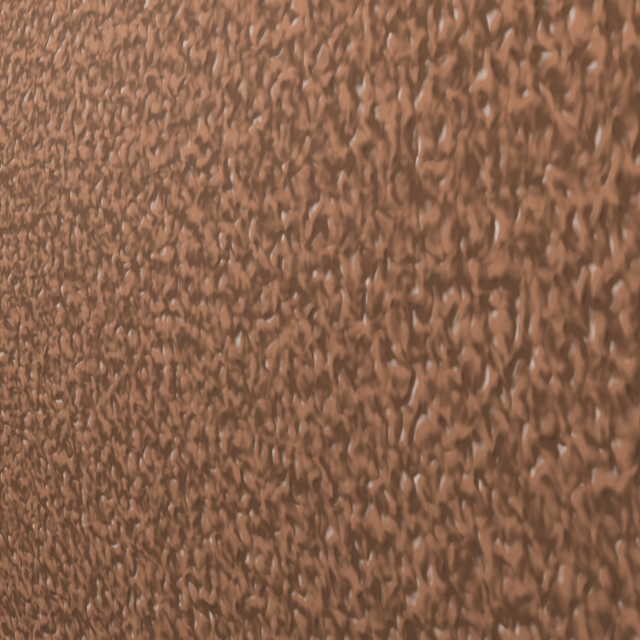
A WebGL 1 fragment shader for this texture:

```glsl
precision highp float;
uniform vec2 u_resolution;

// Colours
const vec3 CREASE = vec3(0.41, 0.285, 0.21);
const vec3 TAN = vec3(0.67, 0.47, 0.355);
const vec3 SHEEN = vec3(0.81, 0.74, 0.71);

// Grain size grows from left to right, as on a receding surface
const float GRAIN_LEFT = 0.0085;
const float GRAIN_RIGHT = 0.024;
const float STRETCH = 1.9;
const float WARP = 0.4;

// Relief and light
const float RELIEF = 0.36;
const vec2 LIGHT_STEP = vec2(0.18, -0.13);
const float SHEEN_START = 0.18;
const float SHEEN_FULL = 0.85;
const float SHADE = 0.2;
const vec2 GLOW_CENTRE = vec2(0.1, 0.97);
const float GLOW_SPREAD = 4.5;

vec2 gradientAt(vec2 cell) {
  vec3 q = fract(cell.xyx * vec3(0.1031, 0.1030, 0.0973));
  q += dot(q, q.yzx + 33.33);
  float angle = 6.28318 * fract((q.x + q.y) * q.z);
  return vec2(cos(angle), sin(angle));
}

float gradientNoise(vec2 p) {
  vec2 i = floor(p);
  vec2 f = p - i;
  vec2 w = f * f * f * (f * (f * 6.0 - 15.0) + 10.0);
  vec2 e = vec2(1.0, 0.0);
  float a = dot(gradientAt(i), f);
  float b = dot(gradientAt(i + e.xy), f - e.xy);
  float c = dot(gradientAt(i + e.yx), f - e.yx);
  float d = dot(gradientAt(i + e.xx), f - e.xx);
  return mix(mix(a, b, w.x), mix(c, d, w.x), w.y);
}

// Maps the canvas to grain cells of about unit size
vec2 grainSpace(vec2 uv) {
  float growth = GRAIN_RIGHT - GRAIN_LEFT;
  float size = GRAIN_LEFT + growth * uv.x;
  vec2 p = vec2(log(size) / growth, (uv.y - 0.5) / (size * STRETCH));
  vec2 bend = vec2(gradientNoise(p * 0.7), gradientNoise(p * 0.7 + 17.3));
  return p + WARP * bend;
}

// Pebbles with folded creases and a finer wrinkle
float height(vec2 p) {
  float pebbles = 0.7 * gradientNoise(p);
  float folds = 0.9 * (abs(gradientNoise(p * 0.9 + 31.7)) - 0.2);
  float wrinkles = 0.35 * gradientNoise(p * 2.1 + 5.1);
  return pebbles + folds + wrinkles;
}

vec3 surface(vec2 uv) {
  vec2 p = grainSpace(uv);
  float slope = height(p + LIGHT_STEP) - height(p - LIGHT_STEP);
  vec3 colour = mix(CREASE, TAN, smoothstep(-RELIEF, RELIEF, height(p)));
  colour *= 1.0 - SHADE * smoothstep(0.15, 0.8, -slope);

  // Broad light from the upper left, fading downwards
  vec2 away = uv - GLOW_CENTRE;
  float glow = exp(-GLOW_SPREAD * dot(away, away));
  colour *= 0.91 + 0.14 * uv.y + 0.08 * glow;

  // Pale glints on the lit flanks, in uneven patches
  float patches = 0.75 + 0.6 * gradientNoise(p * 0.35 + 71.0);
  float glint = smoothstep(SHEEN_START, SHEEN_FULL, slope) * patches;
  glint *= 0.85 + 0.25 * uv.y;
  return mix(colour, SHEEN, clamp(glint + 0.12 * glow, 0.0, 1.0));
}

void main() {
  // Four samples per pixel smooth the fine grain
  vec3 sum = vec3(0.0);
  for (int y = 0; y < 2; y++) {
    for (int x = 0; x < 2; x++) {
      vec2 offset = 0.5 * vec2(float(x), float(y)) - 0.25;
      sum += surface((gl_FragCoord.xy + offset) / u_resolution);
    }
  }
  gl_FragColor = vec4(sum * 0.25, 1.0);
}
```
